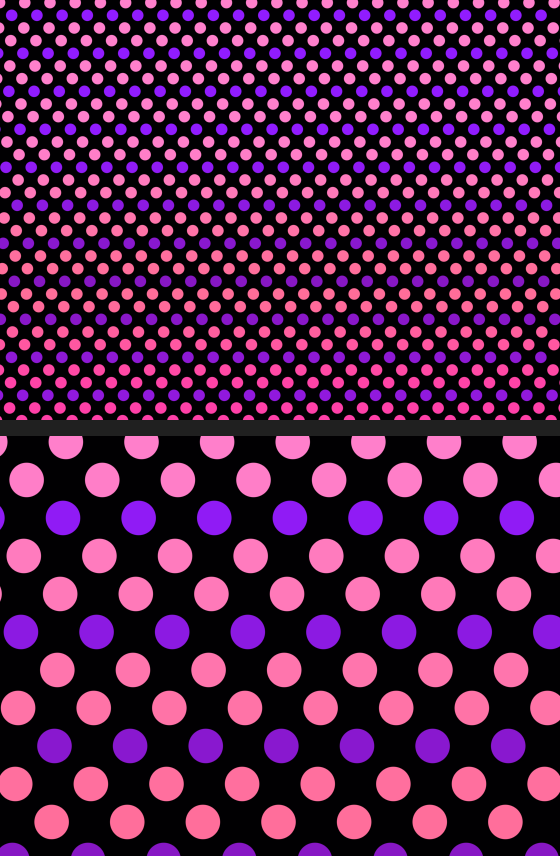
Top: the whole. Bottom: its middle third, enlarged.
Reproduce this pattern procedurally as a Shadertoy shader.

```glsl
// Staggered rows of pink and violet dots on black, tinted by a vertical gradient.

// Lengths are in canvas heights; rows are counted from the top.
const float ROW_STEP    = 0.03016;
const float DOT_STEP    = 0.06002;
const float DOT_RADIUS  = 0.0137;
const float FIRST_ROW   = 0.0063;   // depth of row 0
const float FIRST_DOT   = 0.0590;   // x of the first dot in row 0
const float ROW_DRIFT   = -0.00113; // sideways slip added by each row
const float VIOLET_EVERY = 3.0;     // one violet row in this many
const float VIOLET_PHASE = 1.0;

// Gradient stops, as depth below the top edge
const float FADE_START = 0.30;
const float FADE_MID   = 0.68;
const float FADE_END   = 0.96;

const vec3 BACKGROUND    = vec3(0.005, 0.0, 0.008);
const vec3 PINK_TOP      = vec3(1.00, 0.50, 0.80);
const vec3 PINK_MID      = vec3(1.00, 0.43, 0.60);
const vec3 PINK_BOTTOM   = vec3(1.00, 0.25, 0.66);
const vec3 VIOLET_TOP    = vec3(0.57, 0.11, 1.00);
const vec3 VIOLET_MID    = vec3(0.53, 0.09, 0.77);
const vec3 VIOLET_BOTTOM = vec3(0.57, 0.10, 0.87);

// Three-stop vertical gradient
vec3 verticalGradient(vec3 top, vec3 mid, vec3 bottom, float depth) {
    vec3 upper = mix(top, mid, smoothstep(FADE_START, FADE_MID, depth));
    return mix(upper, bottom, smoothstep(FADE_MID, FADE_END, depth));
}

// Signed distance to the nearest dot of a row
float dotDistance(vec2 p, float row) {
    float stagger = 0.5 * DOT_STEP * mod(row, 2.0);
    float x = p.x - FIRST_DOT - stagger - ROW_DRIFT * row;
    x -= DOT_STEP * round(x / DOT_STEP);
    float y = p.y - FIRST_ROW - ROW_STEP * row;
    return length(vec2(x, y)) - DOT_RADIUS;
}

vec3 rowColor(float row) {
    float depth = FIRST_ROW + ROW_STEP * row;
    bool isViolet = abs(mod(row, VIOLET_EVERY) - VIOLET_PHASE) < 0.5;
    return isViolet
        ? verticalGradient(VIOLET_TOP, VIOLET_MID, VIOLET_BOTTOM, depth)
        : verticalGradient(PINK_TOP, PINK_MID, PINK_BOTTOM, depth);
}

void mainImage(out vec4 fragColor, in vec2 fragCoord) {
    float pixel = 1.0 / iResolution.y;
    vec2 p = vec2(fragCoord.x, iResolution.y - fragCoord.y) * pixel;

    // Find the row, then blend its dots over the background
    float row = round((p.y - FIRST_ROW) / ROW_STEP);
    float edge = 0.7 * pixel;
    float coverage = 1.0 - smoothstep(-edge, edge, dotDistance(p, row));

    fragColor = vec4(mix(BACKGROUND, rowColor(row), coverage), 1.0);
}
```
